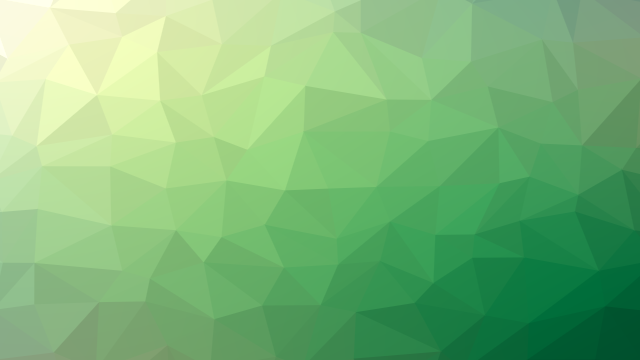
This background is drawn by a Shadertoy shader. Its source:

```glsl
// Low-poly mesh of triangles fading from cream through leaf green to deep forest green.

#define GRID vec2(12.0, 8.0)  // mesh cells across and up
#define JITTER 0.74           // vertex scatter, as a share of a cell
#define VARIATION 0.045       // brightness spread between facets
#define SHEEN 0.18            // smooth gradient kept inside each facet
#define SEED 3.0

// Gradient colours, left to right, for four heights of the canvas
const mat4x3 TOP_ROW = mat4x3(
    vec3(1.00, 1.00, 0.94), vec3(0.86, 0.93, 0.71),
    vec3(0.56, 0.75, 0.57), vec3(0.46, 0.57, 0.50));
const mat4x3 HIGH_ROW = mat4x3(
    vec3(0.87, 0.94, 0.76), vec3(0.73, 0.89, 0.57),
    vec3(0.47, 0.75, 0.46), vec3(0.40, 0.58, 0.38));
const mat4x3 LOW_ROW = mat4x3(
    vec3(0.62, 0.80, 0.60), vec3(0.49, 0.75, 0.45),
    vec3(0.23, 0.62, 0.34), vec3(0.08, 0.45, 0.25));
const mat4x3 BOTTOM_ROW = mat4x3(
    vec3(0.53, 0.63, 0.52), vec3(0.41, 0.59, 0.38),
    vec3(0.12, 0.45, 0.25), vec3(0.00, 0.27, 0.16));

float hash(vec2 p) {
    return fract(sin(dot(p + SEED, vec2(127.1, 311.7))) * 43758.5453);
}

// Weights of a cubic through four evenly spaced stops
vec4 cubicWeights(float t) {
    float a = 3.0 * t - 1.0, b = 3.0 * t - 2.0, c = t - 1.0;
    return 0.5 * vec4(-a * b * c, 9.0 * t * b * c, -9.0 * t * a * c, t * a * b);
}

vec3 gradient(vec2 uv) {
    uv = clamp(uv, 0.0, 1.0);
    vec4 across = cubicWeights(uv.x);
    mat4x3 column = mat4x3(BOTTOM_ROW * across, LOW_ROW * across,
                           HIGH_ROW * across, TOP_ROW * across);
    return column * cubicWeights(uv.y);
}

vec2 vertex(vec2 id) {
    vec2 offset = vec2(hash(id), hash(id + 57.3)) - 0.5;
    return id + JITTER * offset;
}

float cross2(vec2 a, vec2 b) {
    return a.x * b.y - a.y * b.x;
}

float area(vec2 a, vec2 b, vec2 c) {
    return cross2(b - a, c - a);
}

// Distance to an edge, positive on its left side
float edgeDistance(vec2 p, vec2 a, vec2 b) {
    return cross2(b - a, p - a) / length(b - a);
}

// Adds one facet: weighted colour in rgb, coverage in a
void addFacet(inout vec4 sum, vec2 p, vec2 a, vec2 b, vec2 c, float pixel) {
    float inside = min(edgeDistance(p, a, b),
                   min(edgeDistance(p, b, c), edgeDistance(p, c, a)));
    float coverage = clamp(0.5 + inside / pixel, 0.0, 1.0);
    if (coverage <= 0.0) return;
    vec2 center = (a + b + c) / 3.0;
    vec3 color = gradient(mix(center, p, SHEEN) / GRID);
    color *= 1.0 + VARIATION * (2.0 * hash(center) - 1.0);
    sum += coverage * vec4(color, 1.0);
}

void mainImage(out vec4 fragColor, in vec2 fragCoord) {
    vec2 uv = fragCoord / iResolution.xy;
    vec2 p = uv * GRID;
    float pixel = GRID.y / iResolution.y;
    vec4 sum = vec4(gradient(uv), 1.0) * 0.001;

    // Split each nearby quad along the diagonal giving the fuller triangles
    for (int y = -1; y <= 1; y++) {
        for (int x = -1; x <= 1; x++) {
            vec2 id = floor(p) + vec2(x, y);
            vec2 a = vertex(id);
            vec2 b = vertex(id + vec2(1.0, 0.0));
            vec2 c = vertex(id + vec2(1.0, 1.0));
            vec2 d = vertex(id + vec2(0.0, 1.0));
            float rising = min(area(a, b, c), area(a, c, d));
            float falling = min(area(a, b, d), area(b, c, d));
            if (rising > falling) {
                addFacet(sum, p, a, b, c, pixel);
                addFacet(sum, p, a, c, d, pixel);
            } else {
                addFacet(sum, p, a, b, d, pixel);
                addFacet(sum, p, b, c, d, pixel);
            }
        }
    }
    fragColor = vec4(clamp(sum.rgb / sum.a, 0.0, 1.0), 1.0);
}
```
